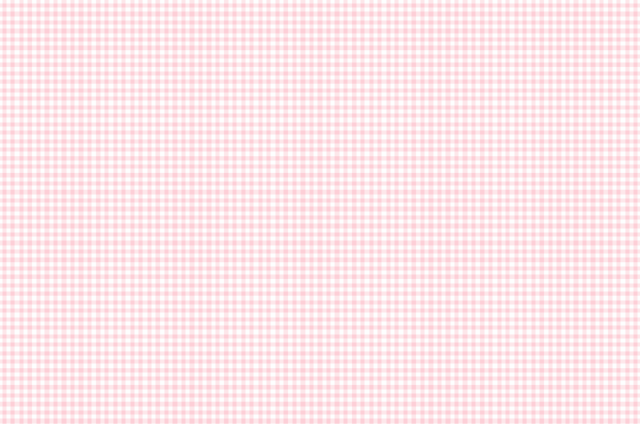
A WebGL 1 fragment shader for this pattern:

```glsl
precision highp float;
// Fine pale pink gingham: bordered translucent stripes crossing on white.

uniform vec2 u_resolution;

const vec2 REPEATS = vec2(75.0, 50.0);       // whole checks across and up
const vec2 STRIPE_CENTER = vec2(0.5, 0.35);  // stripe position within a check
const float CORE_WIDTH = 0.39;               // fully tinted share of a check
const float BORDER_WIDTH = 0.61;             // share including half-tinted borders
const float FILTER_PIXELS = 0.1;             // crispness of the smoothed edges
const vec3 CLOTH = vec3(0.994, 0.996, 0.996);
const vec3 CROSSING = vec3(0.994, 0.812, 0.842);

// Coverage of a centred band of the given width, per axis
vec2 band(vec2 offset, float width, vec2 softness) {
    return clamp((0.5 * width - offset) / softness + 0.5, 0.0, 1.0);
}

// Vertical (x) and horizontal (y) stripes: a core with paler borders
vec2 stripes(vec2 cell, vec2 softness) {
    vec2 offset = abs(fract(cell - STRIPE_CENTER + 0.5) - 0.5);
    return 0.5 * (band(offset, CORE_WIDTH, softness) + band(offset, BORDER_WIDTH, softness));
}

void main() {
    vec2 cell = gl_FragCoord.xy / u_resolution * REPEATS;
    vec2 softness = FILTER_PIXELS * REPEATS / u_resolution;
    vec2 cover = stripes(cell, softness);

    // Each stripe adds half of the full tint
    float tint = 0.5 * (cover.x + cover.y);
    gl_FragColor = vec4(mix(CLOTH, CROSSING, tint), 1.0);
}
```
